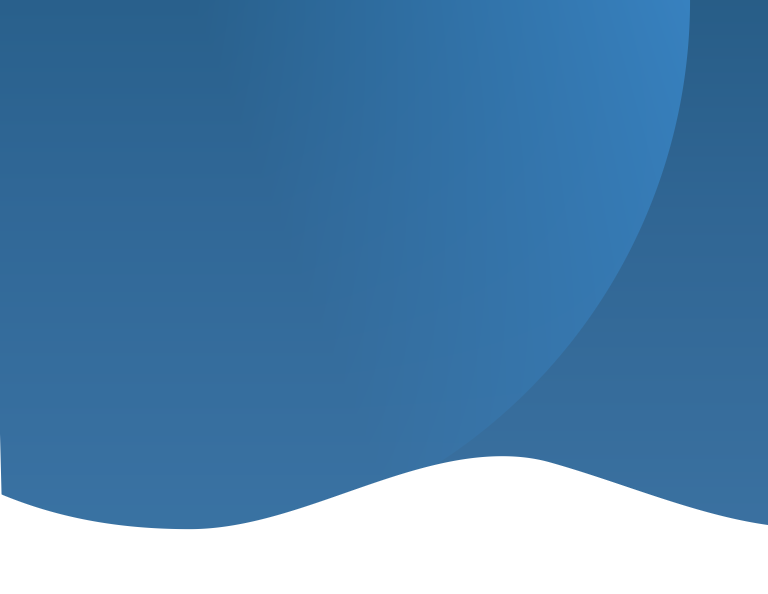
This background is drawn by a WebGL 2 fragment shader. Its source:

```glsl
#version 300 es
precision highp float;
// Blue gradient with a large glowing disc above a white wave.
uniform vec2 u_resolution;
out vec4 fragColor;

const vec3 SKY_TOP = vec3(0.155, 0.365, 0.530);
const vec3 SKY_MID = vec3(0.187, 0.397, 0.577);
const vec3 SKY_LOW = vec3(0.226, 0.440, 0.626);
const vec3 GLOW = vec3(0.217, 0.506, 0.750);
const vec3 WHITE = vec3(1.0);

// Knots of the wave: x, height below the top, slope.
const vec3 KNOTS[5] = vec3[5](
  vec3(0.000, 0.643, 0.42),
  vec3(0.247, 0.689, 0.00),
  vec3(0.654, 0.594, 0.00),
  vec3(0.716, 0.602, 0.28),
  vec3(1.000, 0.6836, 0.14));

// Cubic Hermite curve between two knots.
float hermite(vec3 a, vec3 b, float x) {
  float span = b.x - a.x;
  float t = clamp((x - a.x) / span, 0.0, 1.0);
  float s = 1.0 - t;
  return mix(a.y, b.y, t * t * (3.0 - 2.0 * t))
       + span * t * s * (a.z * s - b.z * t);
}

float waveHeight(float x) {
  float h = KNOTS[0].y;
  for (int i = 0; i < 4; i++) {
    if (x >= KNOTS[i].x) h = hermite(KNOTS[i], KNOTS[i + 1], x);
  }
  return h;
}

// Coverage of the inside (negative side) of a signed distance.
float coverage(float dist, float pixel) {
  return clamp(0.5 - dist / pixel, 0.0, 1.0);
}

vec3 skyColor(float y) {
  vec3 upper = mix(SKY_TOP, SKY_MID, clamp(y / 0.26, 0.0, 1.0));
  return mix(upper, SKY_LOW, clamp((y - 0.26) / 0.40, 0.0, 1.0));
}

// Disc opacity rises along a slanted axis toward the upper right.
float glowAmount(vec2 p, vec2 axis, float start, float span) {
  return clamp((dot(p, axis) - start) / span, 0.08, 1.0);
}

void main() {
  // Units of the canvas width, y measured down from the top.
  float pixel = 1.0 / u_resolution.x;
  vec2 p = vec2(gl_FragCoord.x, u_resolution.y - gl_FragCoord.y) * pixel;

  // Sky and disc
  vec3 color = skyColor(p.y);
  float disc = coverage(length(p - vec2(0.180, 0.0)) - 0.7185, pixel);
  float glow = glowAmount(p, vec2(0.93, -0.37), 0.180, 0.655);
  color = mix(color, GLOW, disc * glow);

  // Thin wedge on the left edge
  float wedgeWidth = 0.002 * clamp((p.y - 0.565) / 0.078, 0.0, 1.0);
  color = mix(color, WHITE, clamp(0.5 + (wedgeWidth - p.x) / pixel, 0.0, 1.0));

  // White wave
  float wave = waveHeight(p.x);
  float slope = (waveHeight(p.x + pixel) - wave) / pixel;
  float waveDist = (wave - p.y) / sqrt(1.0 + slope * slope);
  color = mix(color, WHITE, coverage(waveDist, pixel));

  fragColor = vec4(color, 1.0);
}
```
